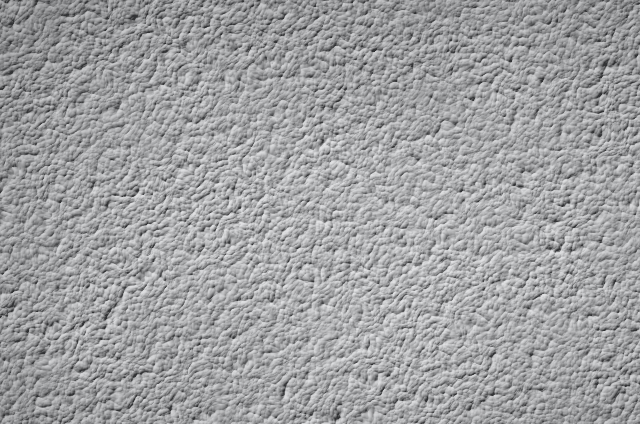
Write a WebGL 2 fragment shader that draws this texture.

```glsl
#version 300 es
precision highp float;
// Rough grey plaster in raking light from the upper left.
// Soft cellular grains of three sizes supply the surface slope, which a
// curved tone scale turns into pale faces and deeper, darker crevices.

uniform vec2 u_resolution;
out vec4 fragColor;

float hash(vec2 p) {
    return fract(sin(dot(p, vec2(127.1, 311.7))) * 43758.5453);
}

vec2 hash2(vec2 p) {
    return vec2(hash(p), hash(p + vec2(37.3, 91.9)));
}

float valueNoise(vec2 p) {
    vec2 cell = floor(p), f = fract(p);
    f = f * f * (3.0 - 2.0 * f);
    float low = mix(hash(cell), hash(cell + vec2(1, 0)), f.x);
    float high = mix(hash(cell + vec2(0, 1)), hash(cell + vec2(1, 1)), f.x);
    return mix(low, high, f.y);
}

mat2 rotation(float angle) {
    float c = cos(angle), s = sin(angle);
    return mat2(c, s, -s, c);
}

// Slope toward the light of rounded grains, blended softly where they meet
float grainSlope(vec2 p, vec2 light) {
    vec2 cell = floor(p);
    float slope = 0.0, total = 0.0;
    for (int y = -1; y <= 1; y++) {
        for (int x = -1; x <= 1; x++) {
            vec2 id = cell + vec2(x, y);
            vec2 offset = p - id - hash2(id);
            float weight = exp(-6.5 * dot(offset, offset));
            slope += weight * dot(offset, light);
            total += weight;
        }
    }
    return slope / total;
}

// Grains on a turned grid, with the light turned along with them
float turnedGrains(vec2 p, float scale, float angle, vec2 light) {
    mat2 turn = rotation(angle);
    return grainSlope(turn * p * scale + scale, turn * light);
}

void main() {
    vec2 uv = gl_FragCoord.xy / u_resolution;
    vec2 p = gl_FragCoord.xy / u_resolution.y;
    vec2 light = normalize(vec2(-0.55, 0.83));

    // Uneven trowel work bends the grain rows
    vec2 warp = vec2(valueNoise(p * 24.0), valueNoise(p * 24.0 + 57.0)) - 0.5;
    vec2 q = p + 0.012 * warp;

    // Main grains, fine grit and broad clumps
    float slope = 2.8 * turnedGrains(q, 86.0, 0.4, light)
                + 1.5 * turnedGrains(q, 148.0, 1.1, light)
                + 1.7 * turnedGrains(q, 36.0, 2.0, light);

    // Patches of rougher and smoother plaster
    slope *= 0.82 + 0.4 * valueNoise(p * 9.0 + 13.0);

    // Tone scale that deepens the shaded side more than it lifts the lit one
    float tone = 0.638 + 0.127 * slope - 0.019 * slope * slope;

    // Faint mottling and light falling off toward the edges
    tone += 0.04 * (valueNoise(p * 5.0 + 4.0) - 0.5);
    vec2 fromCentre = uv - vec2(0.55, 0.4);
    tone += 0.045 - 0.25 * dot(fromCentre, fromCentre);

    vec3 colour = vec3(clamp(tone, 0.2, 0.88)) + vec3(-0.003, 0.0, 0.007);
    fragColor = vec4(colour, 1.0);
}
```
